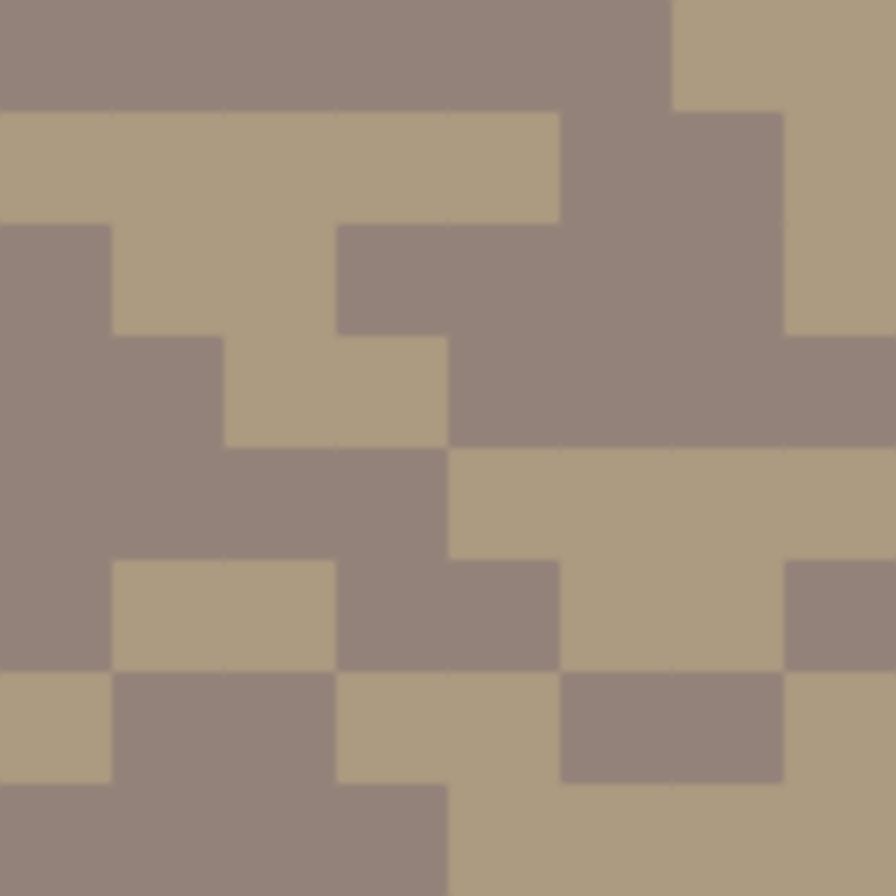
A WebGL 2 fragment shader for this pattern:

```glsl
#version 300 es
precision highp float;
// Two-tone camouflage of large, randomly coloured double-width blocks with soft seams.

uniform vec2 u_resolution;
out vec4 outColor;

const vec3 TAUPE = vec3(0.575, 0.510, 0.473);
const vec3 SAND = vec3(0.674, 0.606, 0.506);
const int CELLS = 8;              // cells along each side of the canvas
const float TAUPE_SHARE = 0.53;   // fraction of blocks in the darker tone
const float SEAM = 0.043;         // half width of a seam, in cells
const int SEED = 5;
const int ROW_STEP = 11;
const int BLOCK_STEP = 7;
const int PRIME = 41;             // cubing permutes the residues of this prime

// Integer hash: spreads block values evenly, so the shares stay balanced.
float blockHash(int row, int block) {
    int n = (SEED + ROW_STEP * row + BLOCK_STEP * block) % PRIME;
    return float(n * n * n % PRIME) / float(PRIME);
}

// 0 for a taupe cell, 1 for a sand cell.
float cellTone(ivec2 cell) {
    cell = clamp(cell, ivec2(0), ivec2(CELLS - 1));
    int row = CELLS - 1 - cell.y;
    int shift = ((row + 1) / 2) % 2;   // every other pair of rows moves by half a block
    int block = (cell.x + shift) / 2;
    return step(TAUPE_SHARE, blockHash(row, block));
}

void main() {
    vec2 grid = gl_FragCoord.xy / u_resolution * float(CELLS);

    // Signed distance to the nearest cell corner along each axis
    ivec2 base = ivec2(floor(grid - 0.5));
    vec2 offset = fract(grid - 0.5) - 0.5;

    // Soft seams, which spread a little further where they cross
    vec2 nearSeam = 1.0 - smoothstep(0.0, SEAM, abs(offset));
    vec2 width = SEAM * (1.0 + 0.8 * nearSeam.yx);
    vec2 blend = smoothstep(-width, width, offset);

    // Blend the four cells around the corner
    float lower = mix(cellTone(base), cellTone(base + ivec2(1, 0)), blend.x);
    float upper = mix(cellTone(base + ivec2(0, 1)), cellTone(base + ivec2(1, 1)), blend.x);
    float tone = mix(lower, upper, blend.y);

    outColor = vec4(mix(TAUPE, SAND, tone), 1.0);
}
```
